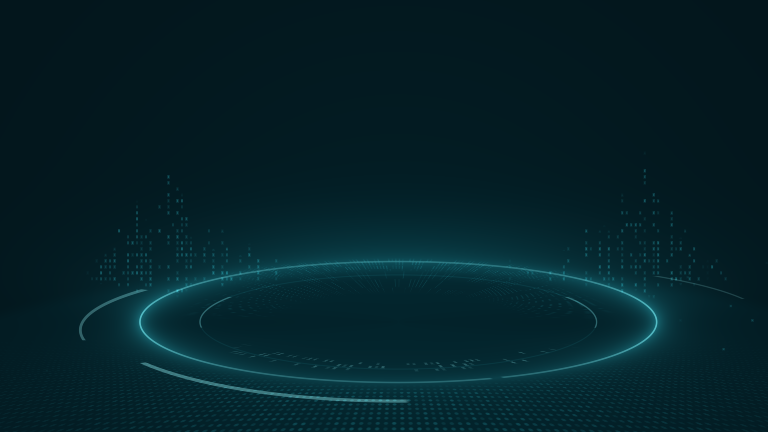
Reproduce this background procedurally as a WebGL 1 fragment shader.

```glsl
precision highp float;
// A dim teal stage: a glowing elliptical portal on a dotted floor, with data
// towers at both sides. Rings are approximate ellipse distances; floor, towers
// and inner details are hashed cells in perspective, flat and polar space.
uniform vec2 u_resolution;

const float PI = 3.14159265;
const vec2 CENTER = vec2(0.922, 0.2546);
const vec2 RING = vec2(0.598, 0.140);
const vec3 NIGHT = vec3(0.010, 0.082, 0.105);
const vec3 HAZE = vec3(0.020, 0.115, 0.125);
const vec3 CYAN = vec3(0.10, 0.36, 0.38);
const vec3 PALE = vec3(0.30, 0.42, 0.41);

float hash(vec2 p) {
  p = fract(p * vec2(0.1031, 0.1137));
  p += dot(p, p.yx + 33.33);
  return fract((p.x + p.y) * p.x * 17.31);
}

// Smooth bump that is 1 inside lo..hi
float band(float v, float lo, float hi, float soft) {
  return smoothstep(lo - soft, lo + soft, v) * (1.0 - smoothstep(hi - soft, hi + soft, v));
}

// Approximate signed distance to an ellipse
float ellipse(vec2 q, vec2 r) {
  float f = length(q / r);
  return (f - 1.0) * f / (length(q / (r * r)) + 0.001);
}

float stroke(float d, float halfWidth, float px) {
  return 1.0 - smoothstep(halfWidth - 0.5 * px, halfWidth + 0.7 * px, abs(d));
}

float ellipseAngle(vec2 q, vec2 r) {
  return atan(q.y / r.y, q.x / r.x + 0.00001);
}

float angleGap(float a, float middle) {
  return abs(mod(a - middle + PI, 2.0 * PI) - PI);
}

float arc(vec2 q, vec2 r, float middle, float halfSpan, float halfWidth, float px) {
  float gap = angleGap(ellipseAngle(q, r), middle);
  return stroke(ellipse(q, r), halfWidth, px) * (1.0 - smoothstep(halfSpan - 0.01, halfSpan + 0.01, gap));
}

// Soft rectangular flecks, lit at random in a grid of unit cells
float flecks(vec2 g, vec2 size, float density, float soft) {
  vec2 id = floor(g);
  vec2 e = abs(fract(g) - 0.5) - size;
  float box = 1.0 - smoothstep(-soft, soft, max(e.x, e.y));
  return box * step(hash(id), density) * (0.35 + 0.65 * hash(id + 71.0));
}

// Columns of lights below a peaked skyline; side is +1 if it faces right
float towers(vec2 p, float peakX, float side) {
  const vec2 PITCH = vec2(0.0104, 0.0139);
  vec2 g = p / PITCH;
  float column = floor(g.x);
  float dx = ((column + 0.5) * PITCH.x - peakX) * side;
  float skyline = 0.30 * exp(-abs(dx) / (dx > 0.0 ? 0.16 : 0.10));
  skyline *= 0.45 + 0.55 * hash(vec2(column, 5.0));
  float rise = (p.y - 0.36) / skyline;
  float density = 0.12 + 0.50 * step(0.68, hash(vec2(column, 19.0)));
  float edge = band(rise, -0.2, 1.0, 0.06) * smoothstep(0.03, 0.06, skyline);
  return flecks(g, vec2(0.20, 0.24), density, 0.15) * edge;
}

// Dots on a slightly bowed perspective plane
float floorDots(vec2 p, float px) {
  float depth = max(0.42 - p.y, 0.02);
  float u = (p.x - CENTER.x) / depth;
  vec2 g = vec2(u * 21.0, 13.0 / depth + 0.35 * u * u);
  vec2 cell = fract(g) - 0.5;
  float dotShape = 1.0 - smoothstep(0.12, 0.38, length(cell));
  float sparkle = 0.4 + 0.6 * hash(floor(g));
  return dotShape * sparkle * smoothstep(0.19, 0.36, depth);
}

void main() {
  float px = 1.0 / u_resolution.y;
  vec2 p = gl_FragCoord.xy * px;
  p.x += 0.5 * (16.0 / 9.0 - u_resolution.x * px);
  vec2 q = p - CENTER;
  float f = length(q / RING);
  float a = ellipseAngle(q, RING);
  float d = ellipse(q, RING);
  float ends = pow(abs(cos(a)), 4.0);

  // Backdrop, horizon haze and floor
  vec3 color = NIGHT + vec3(0.0, 0.035, 0.04) * exp(-dot(q, q) * 1.7);
  vec2 hazeAt = (p - vec2(0.922, 0.385)) / vec2(0.50, 0.12);
  color += HAZE * 0.65 * exp(-dot(hazeAt, hazeAt)) * smoothstep(0.65, 1.05, f);
  float horizon = 0.40 - 0.14 * q.x * q.x;
  color += vec3(0.0, 0.018, 0.021) * (1.0 - smoothstep(horizon - 0.03, horizon + 0.01, p.y));
  color += CYAN * 0.42 * floorDots(p, px) * smoothstep(1.02, 1.2, f) * exp(-q.x * q.x * 1.5);

  // Towers and stray motes
  float lights = towers(p, 0.365, 1.0) + towers(p, 1.50, -1.0);
  color += CYAN * 0.65 * lights;
  float motes = flecks(p * 60.0, vec2(0.13), 0.025, 0.12);
  color += CYAN * 0.5 * motes * band(p.y, 0.15, 0.38, 0.03) * smoothstep(0.62, 0.7, abs(q.x));

  // Portal interior: streaked far wall, rim ticks and near lights
  float wall = flecks(vec2(a * 45.0, f * 7.0), vec2(0.12, 0.42), 0.5, 0.14);
  color += CYAN * 0.22 * wall * band(f, 0.52, 0.83, 0.06) * smoothstep(0.0, 0.4, sin(a));
  float ticks = flecks(vec2(a * 75.0, f * 16.0), vec2(0.18, 0.4), 0.6, 0.2);
  color += CYAN * 0.28 * ticks * band(f, 0.86, 1.04, 0.03) * smoothstep(0.65, 0.95, sin(a));
  float nearLights = flecks(vec2(a * 30.0, f * 18.0), vec2(0.22, 0.32), 0.32, 0.15);
  color += PALE * 0.55 * nearLights * band(f, 0.68, 0.82, 0.03) * smoothstep(0.45, 0.8, -sin(a));

  // Main ring with glow, brightest at its two ends
  color += CYAN * (0.22 + 0.30 * ends) * exp(-abs(d) / 0.018);
  color += CYAN * (0.10 + 0.18 * ends) * exp(-abs(d) / 0.065);
  float breaks = smoothstep(0.015, 0.03, angleGap(a, -1.18));
  color += PALE * (0.38 + 0.42 * ends) * stroke(d, 0.0016, px) * breaks;

  // Inner ring and outer arcs
  vec2 inner = vec2(0.459, 0.109);
  color += CYAN * 0.14 * stroke(ellipse(q, inner), 0.001, px);
  color += PALE * 0.5 * arc(q, inner, 0.22, 0.34, 0.0014, px);
  color += PALE * 0.5 * arc(q, inner, 2.92, 0.34, 0.0014, px);
  color += PALE * 0.75 * arc(q, vec2(0.690, 0.183), -2.07, 0.53, 0.0034, px);
  color += PALE * 0.6 * arc(q + vec2(0.0, 0.0186), vec2(0.736, 0.155), 2.895, 0.40, 0.0030, px);
  color += PALE * 0.35 * arc(q, vec2(0.856, 0.148), 0.585, 0.215, 0.0012, px);

  gl_FragColor = vec4(color, 1.0);
}
```
